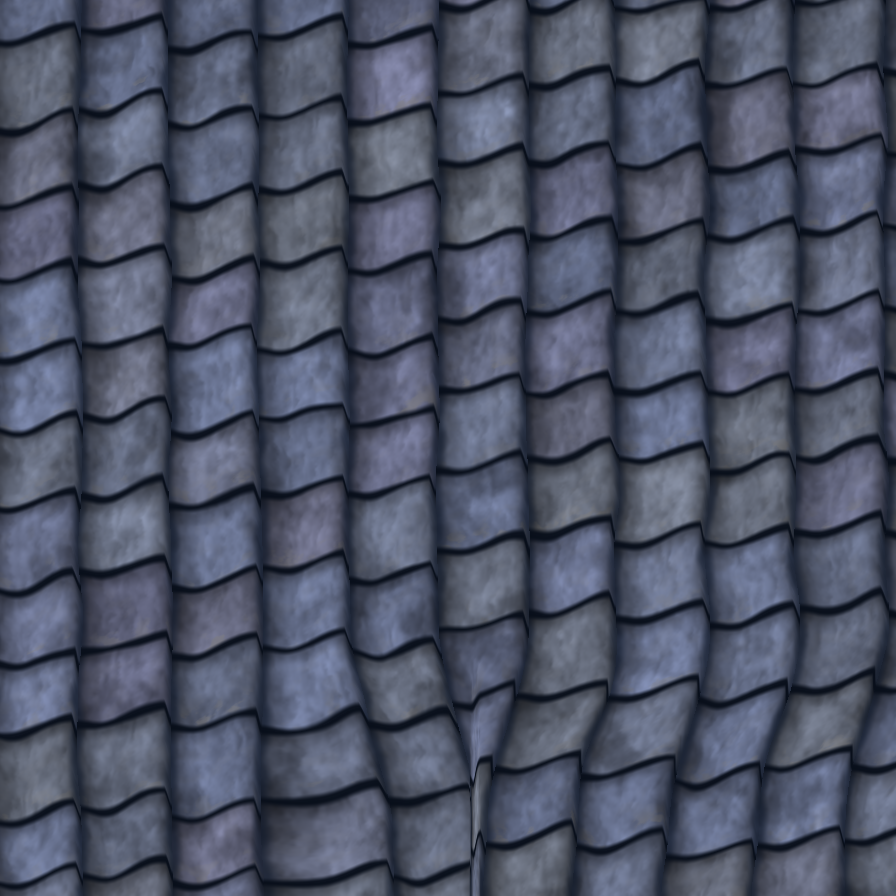
This texture is drawn by a WebGL 2 fragment shader. Its source:

```glsl
#version 300 es
precision highp float;
// Weathered blue-grey clay roof: upright columns of overlapping curved tiles.
// Each column is a rounded strip cut by jittered, wavy overlap shadows;
// hashes vary the tiles, and value noise adds mottling, streaks and lichen.

#define COLUMNS 10.0
#define ROWS 11.7
#define COLUMN_OFFSET 0.105
#define WAVE_HEIGHT 0.28
#define LINE_HALF_WIDTH 0.046
#define LINE_SOFTNESS 0.040
#define ROW_JITTER 0.085
#define SQUEEZE 0.047
#define TILE_VARIATION 0.17
#define GRAIN 0.36

uniform vec2 u_resolution;
out vec4 fragColor;

const vec3 SHADOW = vec3(0.030, 0.055, 0.100);
const vec3 BLUE = vec3(0.408, 0.448, 0.565);
const vec3 GREY = vec3(0.420, 0.445, 0.500);
const vec3 VIOLET = vec3(0.425, 0.430, 0.540);
const vec3 LICHEN = vec3(0.510, 0.500, 0.490);

float hash(vec2 p) {
    vec3 q = fract(p.xyx * vec3(0.1031, 0.1030, 0.0973));
    q += dot(q, q.yzx + 33.33);
    return fract((q.x + q.y) * q.z);
}

float noise(vec2 p) {
    vec2 i = floor(p), f = fract(p);
    f = f * f * (3.0 - 2.0 * f);
    return mix(mix(hash(i), hash(i + vec2(1, 0)), f.x),
               mix(hash(i + vec2(0, 1)), hash(i + vec2(1, 1)), f.x), f.y);
}

float fbm(vec2 p) {
    float sum = 0.0, amplitude = 0.5;
    for (int i = 0; i < 4; i++) {
        sum += amplitude * noise(p);
        p = p * 2.03 + 17.1;
        amplitude *= 0.5;
    }
    return sum;
}

// Near the eaves the columns lean together and one tapers away.
float leanColumns(vec2 p) {
    float amount = SQUEEZE * (1.0 - smoothstep(0.07, 0.30, p.y));
    float fromLeft = smoothstep(0.28, 0.39, p.x);
    float side = mix(-fromLeft, 1.0, smoothstep(0.523, 0.537, p.x));
    float wobble = 0.009 * (noise(p * vec2(9.0, 13.0) + 5.0) - 0.5);
    return p.x + amount * side + wobble;
}

// Lower lip of a tile: sags on the left, climbs to a crest on the right.
float lipCurve(float u) {
    float crest = smoothstep(0.16, 0.96, u) * (1.0 - 0.8 * smoothstep(0.92, 1.0, u));
    return WAVE_HEIGHT * (crest + 0.2 * (1.0 - smoothstep(-0.1, 0.36, u)));
}

void main() {
    vec2 p = gl_FragCoord.xy / u_resolution;

    // Column index and position across it
    float across = leanColumns(p) * COLUMNS + COLUMN_OFFSET;
    float column = floor(across), u = fract(across);

    // Row position, with the right half of the roof laid about half a row off
    float phase = mix(-0.1, 0.42, step(4.5, column));
    phase += 0.2 * (hash(vec2(column, 71.0)) - 0.5);
    float v = p.y * ROWS + phase - lipCurve(u);
    v += 0.10 * (noise(vec2(across * 2.3, v * 1.7)) - 0.5);

    // Signed height above the nearest overlap, and the tile it belongs to
    float nearest = floor(v + 0.5);
    float jitter = ROW_JITTER * 2.0 * (hash(vec2(column + 3.0, nearest + 40.0)) - 0.5);
    float height = v - nearest - jitter;
    vec2 tile = vec2(column, nearest - step(height, 0.0)) + 20.0;

    // Tile colour
    vec3 color = mix(BLUE, GREY, smoothstep(0.2, 1.0, hash(tile)));
    color = mix(color, VIOLET, 0.8 * smoothstep(0.5, 1.0, hash(tile + 31.7)));
    color *= 1.0 + TILE_VARIATION * (hash(tile + 57.3) - 0.5);

    // Mottling, lengthwise streaks, fine speckle and pale lichen near the lip
    float mottle = fbm(vec2(across * 4.0, v * 3.5) + tile * 7.0);
    float streak = noise(vec2(across * 17.0 + 4.0 * mottle, v * 5.0) + tile * 3.0);
    float speckle = noise(p * vec2(150.0, 120.0));
    color *= 1.0 + GRAIN * (1.3 * (mottle - 0.47) + 0.42 * (streak - 0.5) + 0.34 * (speckle - 0.5));
    float lip = smoothstep(0.0, 0.08, height) * (1.0 - smoothstep(0.08, 0.38, height));
    float patches = smoothstep(0.48, 0.68, fbm(vec2(across * 6.0, v * 7.0)));
    color = mix(color, LICHEN, patches * (0.08 + 0.45 * lip * hash(tile + 11.0)));
    float stain = smoothstep(0.52, 0.74, fbm(p * 19.0 + 40.0));
    color *= 1.0 - 0.22 * stain;

    // Rounded shading, dark in the grooves between columns
    float roundness = smoothstep(-0.08, 0.40, u) * (1.0 - smoothstep(0.72, 1.08, u));
    float edge = min(u, 1.0 - u) + 0.05 * (noise(vec2(column * 5.0, p.y * 45.0)) - 0.5);
    float groove = 1.0 - smoothstep(0.0, 0.11, edge);
    color *= mix(0.48, 1.0, roundness);
    color = mix(color, SHADOW * 1.7, 0.55 * groove);

    // Soft cast shadow below each lip, then the dark overlap line
    color *= 1.0 - 0.30 * smoothstep(-0.26, -0.03, height) * step(height, 0.0);
    float width = LINE_HALF_WIDTH * (0.7 + 0.6 * noise(vec2(across * 3.0, nearest * 5.0)));
    float line = 1.0 - smoothstep(width - LINE_SOFTNESS, width + LINE_SOFTNESS, abs(height));
    color = mix(color, SHADOW, 0.96 * line);

    fragColor = vec4(color, 1.0);
}
```
